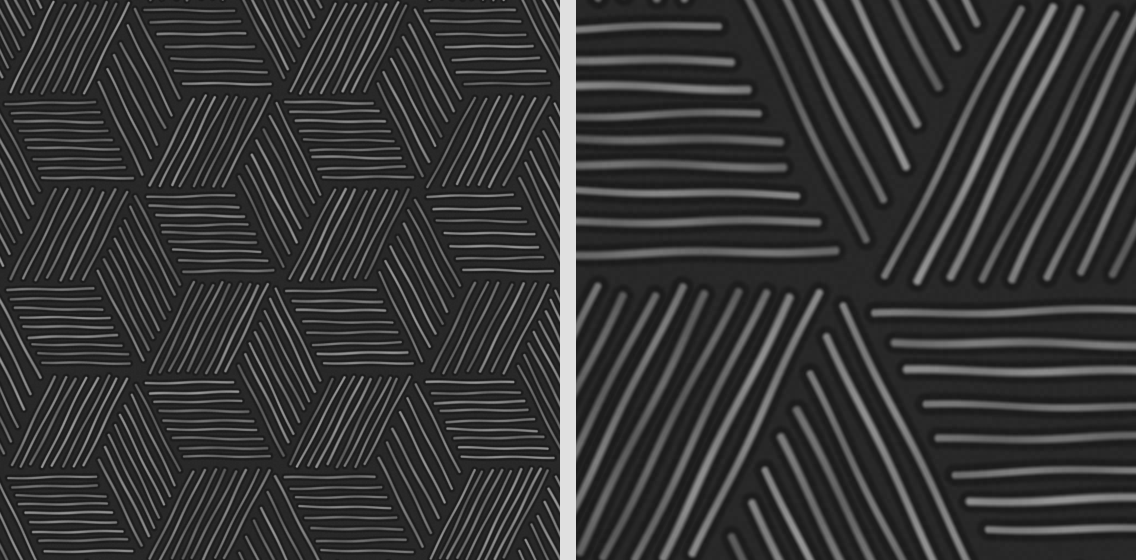
Left: the whole. Right: its middle third, enlarged.
Reproduce this pattern procedurally as a three.js fragment shader.

```glsl
// Tumbling-block rhombi hatched with uneven hand-drawn grey strokes on charcoal.
varying vec2 vUv;

// Sine-free hash to 0..1
float hash(vec3 p) {
  p = fract(p * vec3(0.1031, 0.1130, 0.0973));
  p += dot(p, p.yzx + 33.33);
  return fract((p.x + p.y) * p.z);
}

float cross2(vec2 a, vec2 b) {
  return a.x * b.y - a.y * b.x;
}

float segmentDistance(vec2 p, vec2 a, vec2 b) {
  vec2 ab = b - a;
  return length(p - a - ab * clamp(dot(p - a, ab) / dot(ab, ab), 0.0, 1.0));
}

// One orientation of rhombus: strokes run along one edge, stacked across the other
void hatchFace(vec2 p, vec2 along, vec2 across, float fewest, inout float ink, inout float nearest) {
  vec2 q = vec2(cross2(p, across), cross2(along, p)) / cross2(along, across);

  // Every third cell of a row holds a rhombus, stepping one cell per row
  float row = floor(q.y);
  float column = row + 3.0 * floor((q.x - row + 1.0) / 3.0);
  vec2 tile = vec2(column, row);
  vec2 local = q - tile;
  vec3 seed = vec3(tile + 40.0, fewest * 7.0 + across.x * 10.0 + 20.0);
  float count = fewest + floor(3.0 * hash(seed));

  for (int i = 0; i < 9; i++) {
    float n = float(i);
    if (n >= count) break;
    vec3 id = seed + vec3(0.0, 0.0, 31.0 * (n + 1.0));
    float level = mix(0.105, 0.895, n / (count - 1.0)) + 0.022 * (hash(id + 1.0) - 0.5);
    float tilt = 0.024 * (hash(id + 2.0) - 0.5);
    vec2 start = vec2(0.035 * hash(id + 3.0) - 0.005, level - tilt);
    vec2 end = vec2(0.98 - 0.045 * hash(id + 4.0), level + tilt);

    // Slight wobble of the hand
    float phase = 6.28 * hash(id + 5.0);
    vec2 bent = local + vec2(0.0, 0.005 * sin(local.x * 9.0 + phase));
    float d = segmentDistance(along * bent.x + across * bent.y,
                              along * start.x + across * start.y,
                              along * end.x + across * end.y);

    float tone = mix(0.38, 0.56, hash(id + 6.0)) + 0.03 * sin(local.x * 14.0 + phase);
    float width = mix(0.021, 0.025, hash(id + 7.0));
    ink = max(ink, (tone - 0.11) * (1.0 - smoothstep(0.003, width, d)));
    nearest = min(nearest, d);
  }
}

void main() {
  // Six rhombus edges across and six rows up
  vec2 p = vUv * 6.0 - vec2(0.0, 1.0);
  float ink = 0.0;
  float nearest = 1.0;

  hatchFace(p, vec2(1.0, 0.0), vec2(0.5, -1.0), 7.0, ink, nearest);
  hatchFace(p, vec2(0.5, 1.0), vec2(1.0, 0.0), 7.0, ink, nearest);
  hatchFace(p, vec2(0.5, -1.0), vec2(-0.5, -1.0), 6.0, ink, nearest);

  // Charcoal ground, darker beside the strokes, with faint grain
  float ground = mix(0.11, 0.157, smoothstep(0.028, 0.05, nearest));
  ground += 0.012 * (hash(vec3(floor(vUv * 384.0), 5.0)) - 0.5);
  gl_FragColor = vec4(vec3(ground + ink), 1.0);
}
```
